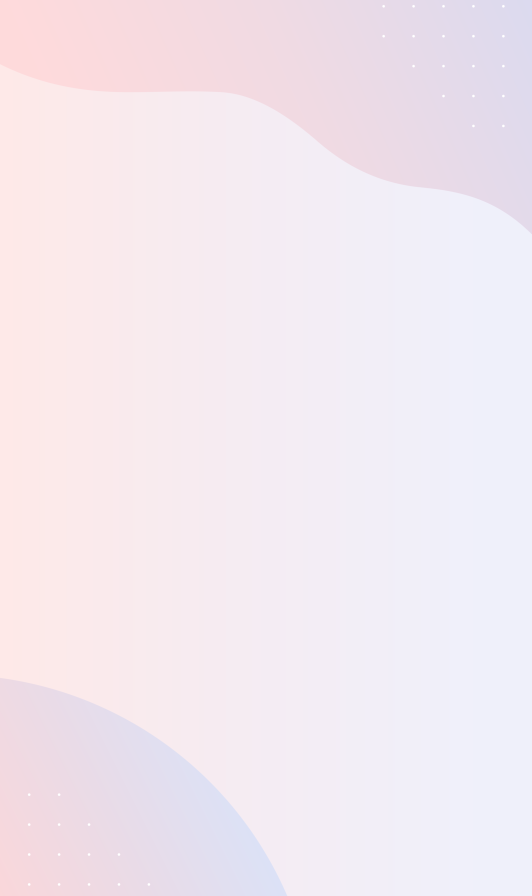
Write a Shadertoy shader that draws this background.

```glsl
// Coverage of a region whose signed distance is negative inside
float cover(float dist) {
    float pixel = 1.0 / iResolution.y;
    return 1.0 - smoothstep(-0.7 * pixel, 0.7 * pixel, dist);
}

// Smooth curve through knots given as (x, height, slope)
float waveHeight(float x) {
    vec3 knots[6] = vec3[6](
        vec3(0.0, 0.9284, -0.5), vec3(0.1432, 0.8971, 0.0),
        vec3(0.2474, 0.8971, -0.06), vec3(0.3542, 0.8424, -0.87),
        vec3(0.4688, 0.791, -0.1), vec3(0.5938, 0.7383, -1.0));
    float height = knots[0].y;
    for (int i = 0; i < 5; i++) {
        vec3 a = knots[i], b = knots[i + 1];
        if (x < a.x) break;
        float span = b.x - a.x;
        float t = min((x - a.x) / span, 1.0);
        float s = 1.0 - t;
        height = s * s * ((1.0 + 2.0 * t) * a.y + t * span * a.z)
               + t * t * ((1.0 + 2.0 * s) * b.y - s * span * b.z);
    }
    return height;
}

// Blend of three evenly spaced colours
vec3 threeStops(vec3 first, vec3 middle, vec3 last, float t) {
    t = clamp(t, 0.0, 1.0) * 2.0;
    return mix(mix(first, middle, min(t, 1.0)), last, max(t - 1.0, 0.0));
}

// Dot grid with one corner cut off; q starts at the full corner
float cornerDots(vec2 q) {
    float spacing = 0.0334;
    vec2 cell = floor(q / spacing + 0.5);
    bool inside = min(cell.x, cell.y) >= 0.0 && max(cell.x, cell.y) <= 4.0
               && cell.x + cell.y <= 5.0;
    return inside ? cover(length(q - cell * spacing) - 0.0014) : 0.0;
}

void mainImage(out vec4 fragColor, in vec2 fragCoord) {
    vec2 p = fragCoord / iResolution.y;
    float across = p.x / 0.59375;

    // Pale horizontal backdrop
    vec3 color = threeStops(vec3(0.996, 0.914, 0.908), vec3(0.961, 0.924, 0.949),
                            vec3(0.939, 0.941, 0.982), across * 1.12);

    // Wavy band along the top
    float height = waveHeight(p.x);
    float slope = (waveHeight(p.x + 0.001) - height) / 0.001;
    float waveDist = (height - p.y) / sqrt(1.0 + slope * slope);
    vec3 band = threeStops(vec3(0.998, 0.854, 0.86), vec3(0.94, 0.853, 0.89),
                           vec3(0.86, 0.855, 0.937), across + (p.y - 1.0) * 0.76);
    color = mix(color, band, cover(waveDist));

    // Large disc in the lower left corner
    float discDist = length(p - vec2(-0.0547, -0.1615)) - 0.4086;
    vec3 disc = threeStops(vec3(0.98, 0.843, 0.855), vec3(0.914, 0.859, 0.906),
                           vec3(0.857, 0.886, 0.97), dot(p, vec2(3.0, 1.5)));
    color = mix(color, disc, cover(discDist));

    // White dots in opposite corners
    float dots = cornerDots(vec2(0.5618, 0.9930) - p)
               + cornerDots(p - vec2(0.0326, -0.0205));
    color = mix(color, vec3(1.0), dots);

    fragColor = vec4(color, 1.0);
}
```
